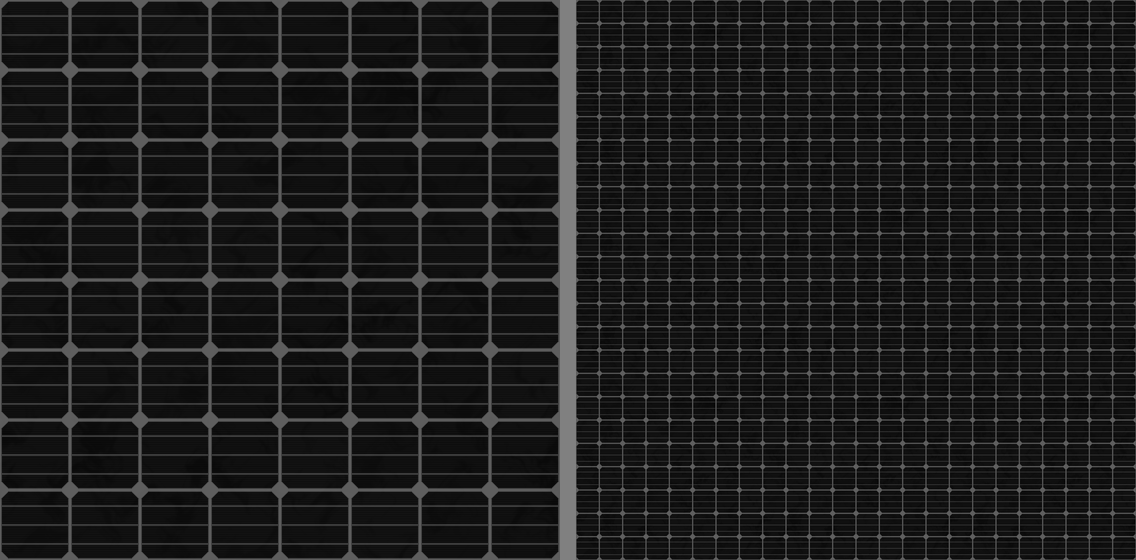
Left, the tile; right, the same tile 3 across and 3 down.
Write a Shadertoy shader that draws this texture.

```glsl
// Solar panel: a grid of dark chamfered cells with busbars, fine contact lines and faint stains.
#define CELLS 8.0          // cells across and down
#define GAP_HALF 0.0234    // half width of the gap, in cells
#define CHAMFER 0.145      // reach of the corner diamond, in cells
#define BAR_HALF 0.0075    // half width of a busbar, in cells
#define BAR_SPACING 0.2708 // distance between busbars, in cells
#define FINGERS 32.0       // fine contact lines per cell
#define FINGER_DEPTH 0.13  // contrast of the contact lines
#define STAIN_DEPTH 0.34   // darkening by the stains
#define CELL_VARIATION 0.12
#define METAL_COLOR vec3(0.37)
#define SILICON_COLOR vec3(0.063)

const float TAU = 6.2831853;

vec2 hash22(vec2 p) {
    vec3 q = fract(p.xyx * vec3(0.1031, 0.1030, 0.0973));
    q += dot(q, q.yzx + 33.33);
    return fract((q.xx + q.yz) * q.zy);
}

// Distance to the nearest scattered point; wraps after period units
float cellular(vec2 p, float period) {
    vec2 id = floor(p), f = fract(p);
    float nearest = 2.0;
    for (int y = -1; y <= 1; y++)
    for (int x = -1; x <= 1; x++) {
        vec2 o = vec2(x, y);
        vec2 point = o + hash22(mod(id + o, period) + period) - f;
        nearest = min(nearest, dot(point, point));
    }
    return sqrt(nearest);
}

// Feathery stains: cellular octaves bent by sines, modulated by broad patches
float stains(vec2 uv) {
    vec2 bent = uv + 0.012 * sin(TAU * (uv.yx * vec2(7.0, 9.0) + uv * 3.0))
                   + 0.005 * sin(TAU * (uv.yx * vec2(23.0, 19.0) - uv * 11.0));
    float sum = 0.0, weight = 0.5, period = 12.0;
    for (int i = 0; i < 3; i++) {
        sum += weight * cellular(bent * period, period);
        weight *= 0.6;
        period *= 2.5;
    }
    float broad = cellular(bent * 5.0, 5.0);
    return smoothstep(0.38, 0.65, sum) * (0.35 + 0.9 * broad);
}

// Share of a pixel centred at distance d that a line covers
float lineCoverage(float d, float halfWidth, float px) {
    float overlap = min(d + 0.5 * px, halfWidth) - max(d - 0.5 * px, -halfWidth);
    return clamp(overlap / px, 0.0, 1.0);
}

void mainImage(out vec4 fragColor, in vec2 fragCoord) {
    vec2 uv = fragCoord / iResolution.xy;
    float px = CELLS / iResolution.y;
    vec2 grid = uv * CELLS;
    vec2 local = fract(grid) - 0.5;
    vec2 toEdge = 0.5 - abs(local);

    // Silicon with contact lines, stains and a tint per cell
    float fade = 1.0 - smoothstep(0.5, 0.7, FINGERS * px);
    float finger = sin(TAU * FINGERS * local.y) * fade;
    float tint = hash22(mod(floor(grid), CELLS) + 3.0).x - 0.5;
    float stain = stains(uv);
    vec3 color = SILICON_COLOR * (1.0 + FINGER_DEPTH * finger)
               * (1.0 + CELL_VARIATION * tint) * (1.0 - STAIN_DEPTH * stain);

    // Three horizontal busbars
    float metal = 0.0;
    for (int i = -1; i <= 1; i++)
        metal = max(metal, lineCoverage(local.y - float(i) * BAR_SPACING, BAR_HALF, px));

    // Gaps between cells and the diamonds where they cross
    float gap = min(toEdge.x, toEdge.y) - GAP_HALF;
    float diamond = (toEdge.x + toEdge.y - CHAMFER) * 0.7071;
    float frame = clamp(0.5 - min(gap, diamond) / px, 0.0, 1.0);
    metal = max(metal, frame);

    color = mix(color, METAL_COLOR * (1.0 - 0.03 * stain), metal);
    fragColor = vec4(color, 1.0);
}
```
